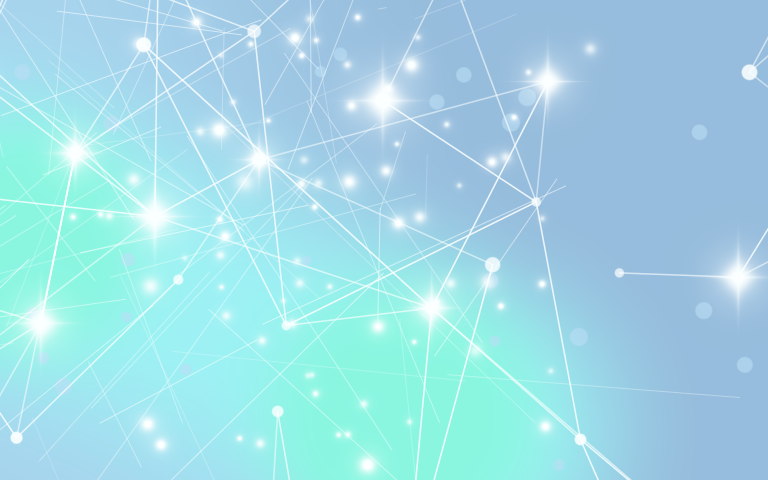
Reproduce this background procedurally as a Shadertoy shader.

```glsl
// Glowing network of linked nodes, star flares and drifting sparks on a blue-mint gradient.

const vec3 STEEL = vec3(0.590, 0.740, 0.865);
const vec3 SKY   = vec3(0.655, 0.830, 0.930);
const vec3 AQUA  = vec3(0.615, 0.945, 0.955);
const vec3 MINT  = vec3(0.540, 0.965, 0.880);
const vec3 GHOST = vec3(0.730, 0.870, 0.960);
const vec3 GLOW  = vec3(0.985, 1.000, 1.000);

const float CELL = 0.25;          // spacing of the main nodes
const int   COLUMNS = 7;
const int   ROWS = 4;
const int   LINKS = 3;            // links started by each node
const float LINK_WIDTH = 0.0016;  // half widths, canvas height = 1
const float WEB_WIDTH = 0.0010;
const int   WEB_LINES = 75;
const int   GHOSTS = 22;
const int   SPARKS = 75;
const float STAR_SHARE = 0.30;

// Three random values in 0..1 from integer keys
vec3 hash3(int a, int b, int c) {
    uvec3 v = uvec3(ivec3(a, b, c) + 64) * 1664525u + 1013904223u;
    v.x += v.y * v.z; v.y += v.z * v.x; v.z += v.x * v.y;
    v ^= v >> 16u;
    v.x += v.y * v.z; v.y += v.z * v.x; v.z += v.x * v.y;
    return vec3(v >> 16u) / 65535.0;
}

float segmentDistance(vec2 p, vec2 a, vec2 b) {
    vec2 ab = b - a;
    float t = clamp(dot(p - a, ab) / max(dot(ab, ab), 1e-6), 0.0, 1.0);
    return length(p - a - ab * t);
}

// Smooth coverage of a stroke, also when thinner than a pixel
float stroke(float d, float halfWidth, float px) {
    float w = max(halfWidth, 0.5 * px);
    return clamp((w - d) / px + 0.5, 0.0, 1.0) * halfWidth / w;
}

float disc(float d, float radius, float px) {
    return 1.0 - smoothstep(radius - px, radius + px, d);
}

float bump(vec2 d, float radius) {
    return exp(-dot(d, d) / (radius * radius));
}

// Lays one translucent layer of light over another
float screen(float a, float b) {
    return 1.0 - (1.0 - a) * (1.0 - clamp(b, 0.0, 1.0));
}

// Node position in xy, presence in z; nodes thin out to the right
vec3 node(ivec2 cell) {
    vec3 h = hash3(cell.x, cell.y, 1);
    vec2 pos = (vec2(cell) + 0.1 + 0.8 * h.xy) * CELL;
    return vec3(pos, step(h.z, mix(1.0, 0.55, clamp(pos.x / 1.6, 0.0, 1.0))));
}

// Four-pointed flare with a round core and a faint halo
float flare(vec2 d, float size) {
    float s = sqrt(abs(d.x) * 1.3) + sqrt(abs(d.y));
    float rays = exp(-s * s * s * s / (size * size));
    return screen(screen(rays, bump(d, size * 0.36)), 0.35 * bump(d, size * 0.9));
}

vec3 backdrop(vec2 p) {
    vec3 col = mix(SKY, STEEL, smoothstep(0.25, 1.15, p.x + 0.4 * (p.y - 0.5)));
    float band = segmentDistance(p, vec2(0.0, 0.52), vec2(0.98, 0.10));
    col = mix(col, AQUA, 1.0 - smoothstep(0.06, 0.50, band));
    float mint = max(bump(p - vec2(0.84, 0.13), 0.30), bump(p - vec2(0.06, 0.50), 0.26));
    return mix(col, MINT, smoothstep(0.1, 0.75, mint));
}

void mainImage(out vec4 fragColor, in vec2 fragCoord) {
    float px = 1.0 / iResolution.y;
    vec2 p = fragCoord * px;
    float aspect = iResolution.x * px;
    vec3 col = backdrop(p);
    float light = 0.0;

    // Faint web, densest on the left
    for (int i = 0; i < WEB_LINES; i++) {
        vec3 h = hash3(i, 0, 2), k = hash3(i, 1, 2);
        vec2 a = vec2(h.x * h.x * 1.1 - 0.1, h.y * 1.2 - 0.1);
        vec2 b = a + (k.xy - 0.5) * vec2(1.3, 1.4);
        light = screen(light, stroke(segmentDistance(p, a, b), WEB_WIDTH, px) * mix(0.2, 0.6, h.z));
    }

    // Pale distant nodes
    for (int i = 0; i < GHOSTS; i++) {
        vec3 h = hash3(i, 0, 3);
        float d = length(p - vec2(h.x * aspect, h.y));
        col = mix(col, GHOST, 0.6 * disc(d, mix(0.009, 0.019, h.z), px));
    }

    // Soft sparks gathered around the centre left
    for (int i = 0; i < SPARKS; i++) {
        vec3 h = hash3(i, 0, 4), k = hash3(i, 1, 4);
        vec2 d = p - vec2(0.1 + 0.6 * (h.x + k.x), 0.02 + 0.95 * h.y);
        float radius = mix(0.005, 0.018, k.y * k.y);
        float spark = bump(d, radius) + 0.25 * bump(d, radius * 2.2);
        light = screen(light, spark * mix(0.55, 1.0, h.z));
    }

    // Main nodes with their links and flares
    for (int y = -1; y <= ROWS; y++)
    for (int x = -1; x <= COLUMNS; x++) {
        ivec2 cell = ivec2(x, y);
        vec3 n = node(cell);
        if (n.z < 0.5) continue;
        for (int k = 0; k < LINKS; k++) {
            vec3 h = hash3(x, y, 10 + k);
            vec3 m = node(cell + ivec2(int(h.x * 2.99), int(h.y * 4.99) - 2));
            float line = stroke(segmentDistance(p, n.xy, m.xy), LINK_WIDTH, px);
            light = screen(light, line * m.z * mix(0.5, 0.9, h.z));
        }
        vec3 look = hash3(x, y, 5);
        vec2 d = p - n.xy;
        light = screen(light, disc(length(d), mix(0.008, 0.017, look.x), px) * mix(0.7, 0.95, look.y));
        if (look.z < STAR_SHARE) light = screen(light, flare(d, mix(0.045, 0.085, look.y)));
    }

    fragColor = vec4(mix(col, GLOW, light), 1.0);
}
```
